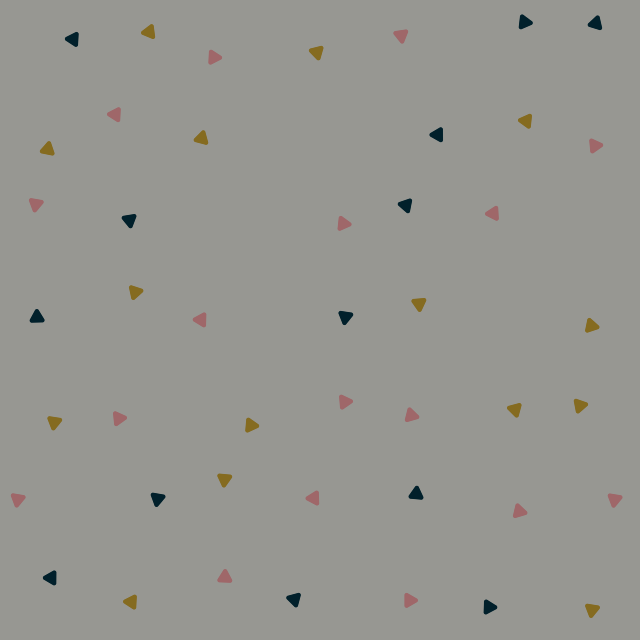
Write a three.js fragment shader that draws this pattern.

```glsl
// Small rounded triangles in navy, pink and gold, scattered sparsely on warm grey.
#define CELLS 7.0          // scatter cells per side
#define JITTER 0.62        // share of a cell a triangle may wander over
#define FILLED 0.92        // share of cells holding a triangle
#define HALF_SIDE 0.0082   // half side of the triangle before rounding
#define ROUNDING 0.0035    // corner radius
#define TILT 0.55          // spread of the angle around quarter turns
#define EDGE 0.0009        // half width of the smoothed edge
#define GROUND vec3(0.592, 0.594, 0.574)
#define NAVY vec3(0.005, 0.127, 0.170)
#define PINK vec3(0.622, 0.402, 0.412)
#define GOLD vec3(0.520, 0.418, 0.125)

varying vec2 vUv;

// Three random values per cell
vec3 hash32(vec2 p) {
  vec3 q = fract(p.xyx * vec3(0.1031, 0.1030, 0.0973));
  q += dot(q, q.yxz + 33.33);
  return fract((q.xxy + q.yzz) * q.zyx);
}

// Signed distance to an equilateral triangle pointing up
float triangleDistance(vec2 p, float halfSide) {
  const float k = 1.7320508;
  p.x = abs(p.x) - halfSide;
  p.y += halfSide / k;
  if (p.x + k * p.y > 0.0) p = vec2(p.x - k * p.y, -k * p.x - p.y) * 0.5;
  p.x -= clamp(p.x, -2.0 * halfSide, 0.0);
  return -length(p) * sign(p.y);
}

vec2 rotate(vec2 p, float angle) {
  float c = cos(angle), s = sin(angle);
  return vec2(c * p.x - s * p.y, s * p.x + c * p.y);
}

void main() {
  vec2 cell = min(floor(vUv * CELLS), CELLS - 1.0);
  vec3 place = hash32(cell + 17.0);
  vec3 look = hash32(cell + 71.0);
  float index = cell.x + cell.y * CELLS;

  // Jittered centre, turned near a quarter turn
  vec2 center = (cell + 0.5 + (place.xy - 0.5) * JITTER) / CELLS;
  float angle = floor(place.z * 4.0) * 1.5707963 + (look.x - 0.5) * TILT;
  float dist = triangleDistance(rotate(vUv - center, angle), HALF_SIDE) - ROUNDING;

  // Evenly shared colours, loosened by noise, with a few cells left empty
  float pick = fract(index * 0.618034 + look.y * 0.4);
  vec3 ink = pick < 0.3333 ? NAVY : (pick < 0.6667 ? PINK : GOLD);
  float present = step(fract(index * 0.754878 + 0.3), FILLED);

  float cover = present * (1.0 - smoothstep(-EDGE, EDGE, dist));
  gl_FragColor = vec4(mix(GROUND, ink, cover), 1.0);
}
```
